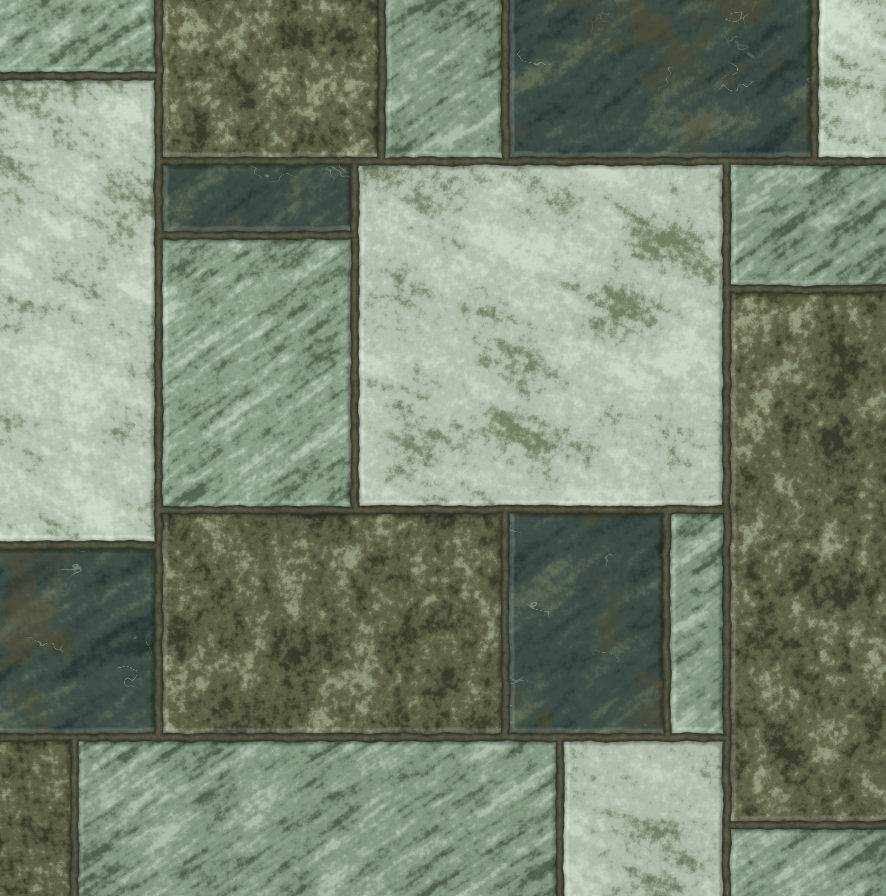
This texture is drawn by a Shadertoy shader. Its source:

```glsl
// Pinwheel paving of weathered green, pale, brown and dark slate slabs with recessed joints.

// Stone kinds
const float PALE = 0.0, GREEN = 1.0, BROWN = 2.0, DARK = 3.0;
const float FAR = 9.0;           // a cut or edge beyond the canvas
const float JOINT_HALF = 0.0048; // half the joint width, in canvas heights

float hash(vec2 c) {
    return fract(sin(dot(c, vec2(127.1, 311.7))) * 43758.5);
}

float cornerSlope(vec2 cell, vec2 corner, vec2 f) {
    float angle = 6.2832 * hash(cell + corner);
    return dot(vec2(cos(angle), sin(angle)), f - corner);
}

float gradientNoise(vec2 p) {
    vec2 cell = floor(p), f = fract(p);
    vec2 u = f * f * f * (f * (f * 6.0 - 15.0) + 10.0);
    vec2 e = vec2(0.0, 1.0);
    return mix(mix(cornerSlope(cell, e.xx, f), cornerSlope(cell, e.yx, f), u.x),
               mix(cornerSlope(cell, e.xy, f), cornerSlope(cell, e.yy, f), u.x), u.y);
}

float fbm(vec2 p) {
    float sum = 0.0, amp = 1.0;
    for (int i = 0; i < 4; i++) {
        sum += amp * gradientNoise(p);
        p = mat2(1.6, 1.2, -1.2, 1.6) * p + 17.3;
        amp *= 0.65;
    }
    return sum;
}

// Noise drawn out along a direction leaning upward by the given angle
float streaks(vec2 p, float lean, vec2 freq) {
    float c = cos(lean), s = sin(lean);
    vec2 q = vec2(c * p.x - s * p.y, s * p.x + c * p.y) * freq;
    return gradientNoise(q) + 0.7 * gradientNoise(q * 2.1 + 5.2)
         + 0.55 * gradientNoise(q * vec2(3.5, 4.3) + 9.7);
}

vec3 threeTone(vec3 low, vec3 mid, vec3 high, float t) {
    return mix(mix(low, mid, smoothstep(-1.0, 0.0, t)), high, smoothstep(0.0, 1.0, t));
}

vec3 stoneColor(float kind, vec2 p) {
    float blotch = fbm(p * 9.0), grain = fbm(p * 95.0);
    if (kind == PALE) {
        float t = 0.8 * streaks(p, -0.45, vec2(6.0, 22.0)) + 0.9 * blotch + 0.65 * grain;
        return threeTone(vec3(0.45, 0.50, 0.39), vec3(0.69, 0.75, 0.67), vec3(0.79, 0.84, 0.77), t + 0.1);
    }
    if (kind == GREEN) {
        float t = 1.1 * streaks(p, 0.6, vec2(9.0, 48.0)) + 0.6 * blotch + 0.6 * grain;
        return threeTone(vec3(0.32, 0.39, 0.30), vec3(0.52, 0.61, 0.51), vec3(0.69, 0.76, 0.68), t);
    }
    if (kind == BROWN) {
        float t = 1.1 * fbm(p * vec2(24.0, 17.0)) + 0.5 * blotch + 0.75 * grain;
        return threeTone(vec3(0.23, 0.23, 0.17), vec3(0.37, 0.38, 0.28), vec3(0.58, 0.61, 0.49), t - 0.05);
    }
    float band = streaks(p, 0.6, vec2(7.0, 24.0));
    vec3 c = threeTone(vec3(0.15, 0.21, 0.20), vec3(0.24, 0.30, 0.27), vec3(0.37, 0.42, 0.34),
                       1.1 * band + 0.45 * grain);
    c = mix(c, vec3(0.33, 0.31, 0.20), 0.5 * smoothstep(0.1, 0.6, blotch));
    float vein = 1.0 - smoothstep(0.0, 0.03, abs(fbm(p * vec2(11.0, 15.0) + 3.0)));
    return mix(c, vec3(0.62, 0.67, 0.57), 0.55 * vein * smoothstep(0.12, 0.4, gradientNoise(p * 16.0)));
}

// Narrow a span to the piece between cuts that holds t, and pick its kind
float cutStrip(float t, vec3 cuts, vec4 kinds, inout vec2 span) {
    float kind = kinds[0];
    for (int i = 0; i < 3; i++) {
        if (t < cuts[i]) { span.y = min(span.y, cuts[i]); break; }
        span.x = cuts[i];
        kind = kinds[i + 1];
    }
    return kind;
}

// Four arms turning around a centre block; y runs downward
float findSlab(vec2 p, out vec2 sx, out vec2 sy) {
    const float W = 0.177, E = 0.811, N = 0.180, S = 0.823;
    sx = sy = vec2(-FAR, FAR);
    if (p.x < W && p.y < S) {
        sx.y = W; sy.y = S;
        return cutStrip(p.y, vec3(0.085, 0.608, FAR), vec4(GREEN, PALE, DARK, DARK), sy);
    }
    if (p.y < N) {
        sx.x = W; sy.y = N;
        return cutStrip(p.x, vec3(0.426, 0.564, 0.909), vec4(BROWN, GREEN, DARK, PALE), sx);
    }
    if (p.x > E) {
        sx.x = E; sy.x = N;
        return cutStrip(p.y, vec3(0.323, 0.921, FAR), vec4(GREEN, BROWN, GREEN, GREEN), sy);
    }
    if (p.y > S) {
        sx.y = E; sy.x = S;
        return cutStrip(p.x, vec3(0.083, 0.625, FAR), vec4(BROWN, GREEN, PALE, PALE), sx);
    }
    sx = vec2(W, E); sy = vec2(N, S);
    if (p.y > 0.569) {
        sy.x = 0.569;
        return cutStrip(p.x, vec3(0.564, 0.744, FAR), vec4(BROWN, DARK, GREEN, GREEN), sx);
    }
    sy.y = 0.569;
    if (p.x > 0.396) { sx.x = 0.396; return PALE; }
    sx.y = 0.396;
    return cutStrip(p.y, vec3(0.263, FAR, FAR), vec4(DARK, GREEN, GREEN, GREEN), sy);
}

void mainImage(out vec4 fragColor, in vec2 fragCoord) {
    vec2 p = vec2(fragCoord.x, iResolution.y - fragCoord.y) / iResolution.y;
    float aa = 0.8 / iResolution.y;
    // Chipped, slightly wavering slab edges
    vec2 q = p + 0.0022 * vec2(gradientNoise(p * 45.0), gradientNoise(p * 45.0 + 31.0)), sx, sy;
    float kind = findSlab(q, sx, sy), litEdge = min(q.x - sx.x, sy.y - q.y);
    float d = min(litEdge, min(sx.y - q.x, q.y - sy.x)) + 0.0012 * gradientNoise(p * 110.0);
    // Slab surface with its own noise offset, tone and worn rim
    vec2 seed = vec2(sx.x, sy.x);
    vec3 stone = stoneColor(kind, p + seed * 3.7) * (0.96 + 0.08 * hash(seed));
    stone *= mix(0.72, 1.0, smoothstep(JOINT_HALF, JOINT_HALF + 0.006, d));
    stone += 0.13 * (1.0 - smoothstep(0.001, 0.005, abs(litEdge - JOINT_HALF - 0.002)));
    // Joint: brown in the middle, dark against the slabs
    vec3 joint = mix(vec3(0.33, 0.33, 0.25), vec3(0.19, 0.21, 0.16), smoothstep(0.0005, JOINT_HALF, d));
    joint *= 1.0 + 0.2 * fbm(p * 80.0);
    fragColor = vec4(mix(joint, stone, smoothstep(JOINT_HALF - aa, JOINT_HALF + aa, d)), 1.0);
}
```
